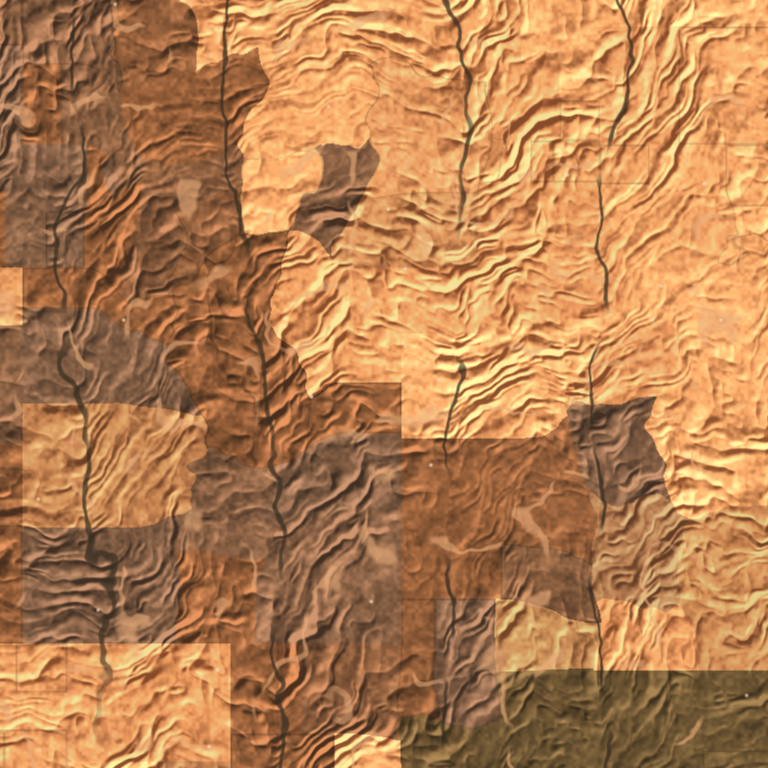
Give the GLSL for this texture, as a Shadertoy shader.

```glsl
// Aerial view of dry farmland: golden and brown fields from recursive random splits,
// laid over eroded hills whose short slanting gullies drain into winding creeks.
// A height formula is lit from the lower right to shade every field.

const float CREEKS_PER_UNIT = 4.5;
const vec2 SUN_DIR = vec2(0.6, -0.8);

struct Field { vec2 center; float id; float edge; };

float hash(vec2 p) {
    vec3 q = fract(p.xyx * vec3(0.1031, 0.1030, 0.0973));
    q += dot(q, q.yzx + 33.33);
    return fract((q.x + q.y) * q.z);
}

float noise(vec2 p) {
    vec2 i = floor(p), f = fract(p);
    f = f * f * (3.0 - 2.0 * f);
    return mix(mix(hash(i), hash(i + vec2(1, 0)), f.x),
               mix(hash(i + vec2(0, 1)), hash(i + vec2(1, 1)), f.x), f.y);
}

vec2 wobble(vec2 p, float scale) {
    return vec2(noise(p * scale + 17.3), noise(p * scale + 71.9)) - 0.5;
}

float ridge(vec2 p) { return abs(2.0 * noise(p) - 1.0); }

float line(float dist, float width) { return 1.0 - smoothstep(width * 0.4, width, dist); }

// Winding land coordinates, in which creeks run straight up
vec2 landCoord(vec2 p) {
    return p + 0.14 * wobble(p, 3.0) + 0.04 * wobble(p, 11.0);
}

float creekDistance(vec2 q) {
    return abs(fract(q.x * CREEKS_PER_UNIT) - 0.5) / CREEKS_PER_UNIT;
}

// Gullies slant toward the creeks, in two sizes
float height(vec2 p) {
    vec2 q = landCoord(p) + 0.022 * wobble(p, 30.0) + 0.006 * wobble(p, 85.0);
    float along = q.y - 0.4 * q.x - 0.5 * creekDistance(q);
    float large = ridge(vec2(q.x * 20.0, along * 36.0) + 5.0);
    float small = ridge(vec2(q.x * 48.0, along * 76.0) + 40.0);
    return large + 0.45 * small + 0.4 * noise(q * 12.0);
}

// Cut the land into rectangles; some stretches of border are bent
Field findField(vec2 p) {
    float bend = smoothstep(0.4, 0.65, noise(p * 3.5 + 8.0));
    p += bend * (0.10 * wobble(p, 6.0) + 0.04 * wobble(p, 20.0) + 0.012 * wobble(p, 60.0));
    vec2 lo = vec2(-0.1), hi = vec2(1.1);
    float id = 1.0, edge = 1.0;
    for (int level = 0; level < 7; level++) {
        vec2 size = hi - lo;
        int axis = size.x > size.y * mix(0.6, 1.2, hash(vec2(id, 3.0))) ? 0 : 1;
        float cut = mix(lo[axis], hi[axis], mix(0.3, 0.7, hash(vec2(id, 9.0))));
        edge = min(edge, abs(p[axis] - cut));
        bool below = p[axis] < cut;
        if (below) hi[axis] = cut; else lo[axis] = cut;
        id = id * 2.0 + (below ? 0.0 : 1.0);
    }
    return Field(0.5 * (lo + hi), id, edge);
}

vec3 ramp(vec3 dark, vec3 middle, vec3 light, float t) {
    return t < 0.5 ? mix(dark, middle, t * 2.0) : mix(middle, light, t * 2.0 - 1.0);
}

vec3 fieldColor(Field field, float light) {
    vec2 c = field.center;
    float pick = hash(vec2(field.id, 21.0));
    float score = 1.1 * abs(c.x + c.y - 0.75) + 0.6 * (hash(vec2(field.id, 33.0)) - 0.5);
    float dryness = smoothstep(0.36, 0.44, score);
    vec3 gold = ramp(vec3(0.55, 0.32, 0.18), vec3(0.99, 0.675, 0.42), vec3(1.0, 0.96, 0.64), light);
    vec3 brown = ramp(vec3(0.27, 0.19, 0.13), vec3(0.55, 0.38, 0.25), vec3(0.86, 0.60, 0.41), light);
    vec3 tint = mix(vec3(0.94, 0.98, 1.08), vec3(1.07, 0.98, 0.90), smoothstep(0.25, 0.75, pick));
    float olive = smoothstep(0.42, 0.65, c.x - c.y + 0.2 * (pick - 0.5));
    tint = mix(tint, vec3(0.78, 0.88, 0.80), olive);
    gold *= mix(vec3(0.95, 0.91, 0.90), vec3(1.02, 1.03, 1.03), pick);
    return mix(brown * tint, gold, dryness);
}

vec3 land(vec2 p) {
    // Sunlight on the slopes, with fine soil grain
    float slope = height(p) - height(p + 0.0036 * SUN_DIR);
    float relief = mix(0.9, 2.0, smoothstep(0.25, 0.6, noise(p * 6.0 + 50.0)));
    float grain = noise(p * 210.0) - 0.5 + 0.7 * (noise(p * 100.0) - 0.5);
    float patches = noise(p * 14.0 + 90.0) - 0.5;
    float light = clamp(0.5 + relief * slope + 0.24 * grain + 0.14 * patches, 0.0, 1.0);
    Field field = findField(p);
    vec3 color = fieldColor(field, light);

    // Field margins and pale, broken washes
    float margin = step(0.7, hash(vec2(field.id, 55.0)));
    color *= 1.0 - 0.15 * margin * line(field.edge, 0.003);
    vec2 bent = p + 0.02 * wobble(p, 32.0) + 0.007 * wobble(p, 90.0);
    float wash = line(abs(noise(bent * vec2(16.0, 12.0) + 30.0) - 0.5) / 20.0, 0.0024);
    wash *= smoothstep(0.48, 0.68, noise(p * 28.0 + 12.0));
    color = mix(color, vec3(0.92, 0.68, 0.48), 0.6 * wash);

    // Dark creeks with broken banks
    vec2 q = landCoord(p) + 0.016 * wobble(p, 32.0) + 0.005 * wobble(p, 90.0);
    float flows = step(0.4, hash(vec2(floor(q.x * CREEKS_PER_UNIT), 4.0)));
    float creek = flows * line(creekDistance(q), 0.0038) * smoothstep(0.2, 0.5, noise(p * 14.0));
    color = mix(color, vec3(0.22, 0.18, 0.13), 0.75 * creek);

    // Scattered pale farmsteads
    vec2 plot = p * 90.0;
    float farm = step(0.997, hash(floor(plot) + 7.0));
    return mix(color, vec3(0.95, 0.86, 0.74), 0.7 * farm * line(length(fract(plot) - 0.5), 0.3));
}

void mainImage(out vec4 fragColor, in vec2 fragCoord) {
    vec2 p = fragCoord / iResolution.y;
    // Average four nearby points to soften the edges
    vec3 sum = vec3(0.0);
    for (int k = 0; k < 4; k++) {
        vec2 corner = vec2(k % 2, k / 2) - 0.5;
        sum += land(p + 0.0013 * corner);
    }
    fragColor = vec4(sum / 4.0, 1.0);
}
```
